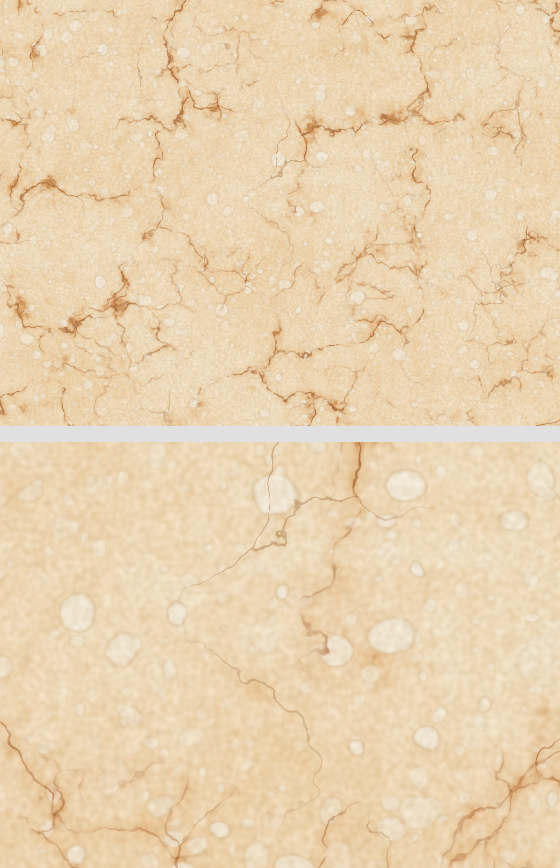
Top, the full canvas; bottom, a detail of the centre.
Give the GLSL for this texture, as a Shadertoy shader.

```glsl
vec2 hash2(vec2 p) {
    vec3 q = fract(p.xyx * vec3(0.1031, 0.1030, 0.0973));
    q += dot(q, q.yzx + 33.33);
    return fract((q.xx + q.yz) * q.zy);
}

float gradientNoise(vec2 p) {
    vec2 i = floor(p), f = fract(p);
    vec2 u = f * f * f * (f * (f * 6.0 - 15.0) + 10.0);
    vec2 e = vec2(0.0, 1.0);
    float a = dot(hash2(i) * 2.0 - 1.0, f);
    float b = dot(hash2(i + e.yx) * 2.0 - 1.0, f - e.yx);
    float c = dot(hash2(i + e.xy) * 2.0 - 1.0, f - e.xy);
    float d = dot(hash2(i + e.yy) * 2.0 - 1.0, f - e.yy);
    return mix(mix(a, b, u.x), mix(c, d, u.x), u.y);
}

float fbm(vec2 p) {
    float sum = 0.0, amp = 0.5;
    for (int i = 0; i < 5; i++) {
        sum += amp * gradientNoise(p);
        p = mat2(1.6, 1.2, -1.2, 1.6) * p + 7.3;
        amp *= 0.5;
    }
    return sum;
}

// Distance to the nearest Voronoi border, in cell units
float borderDistance(vec2 p) {
    vec2 cell = floor(p), f = fract(p), nearest = vec2(0.0), home = vec2(0.0);
    float best = 8.0;
    for (int y = -1; y <= 1; y++)
    for (int x = -1; x <= 1; x++) {
        vec2 o = vec2(x, y);
        vec2 r = o + hash2(cell + o) - f;
        if (dot(r, r) < best) { best = dot(r, r); nearest = r; home = o; }
    }
    float border = 8.0;
    for (int y = -2; y <= 2; y++)
    for (int x = -2; x <= 2; x++) {
        vec2 o = home + vec2(x, y);
        vec2 r = o + hash2(cell + o) - f;
        vec2 gap = r - nearest;
        if (dot(gap, gap) > 0.0001)
            border = min(border, dot(0.5 * (nearest + r), normalize(gap)));
    }
    return border;
}

// x: pale body, y: darker rim of scattered round fossils
vec2 fossils(vec2 p, float density, float blur) {
    vec2 cell = floor(p), result = vec2(0.0);
    for (int y = -1; y <= 1; y++)
    for (int x = -1; x <= 1; x++) {
        vec2 id = cell + vec2(x, y);
        vec2 kind = hash2(id + 51.7);
        vec2 r = p - id - hash2(id + 13.1);
        r.x *= 0.7 + 0.6 * fract(kind.y * 17.0);
        float d = length(r) - mix(0.13, 0.4, kind.y * kind.y);
        float present = step(kind.x, density) * (0.25 + 0.75 * fract(kind.x * 37.0));
        float body = (1.0 - smoothstep(-blur, blur, d)) * present;
        float rim = (1.0 - smoothstep(0.02, 0.05 + blur, abs(d))) * present;
        result = max(result, vec2(body, rim));
    }
    return result;
}

void mainImage(out vec4 fragColor, in vec2 fragCoord) {
    vec2 p = fragCoord / iResolution.y + 2.0;
    float px = 1.0 / iResolution.y;
    vec2 warp = vec2(fbm(p * 5.0), fbm(p * 5.0 + 31.0));
    vec2 jag = vec2(fbm(p * 22.0 + 11.0), fbm(p * 22.0 + 47.0));
    float patchy = fbm(p * 13.0 + 5.0);
    float speckle = fbm(p * 48.0 + 23.0);

    // Cream ground with cloudy mottling
    float tone = 0.66 + 0.9 * fbm(p * 4.0 + 60.0) + 0.9 * fbm(p * 30.0);
    vec3 color = mix(vec3(0.915, 0.785, 0.605), vec3(0.932, 0.87, 0.755),
                     clamp(tone, 0.0, 1.0));

    // Vein networks: broad, clustered and hairline
    float broad = borderDistance((p + 0.2 * warp + 0.045 * jag) * 3.7) / 3.7;
    float small = borderDistance((p + 0.12 * warp + 0.05 * jag) * 10.0 + 5.0) / 10.0;
    float hair = borderDistance((p + 0.2 * warp.yx + 0.04 * jag) * 3.1 + 40.0) / 3.1;
    float broadMask = smoothstep(-0.2, 0.2, gradientNoise(p * 4.0 + 3.0) + 0.5 * patchy);
    float cluster = smoothstep(0.0, 0.28, gradientNoise(p * 3.3 + 19.0) + 0.7 * patchy)
                  * (0.25 + 0.75 * exp(-broad / 0.05));
    float hairMask = smoothstep(0.05, 0.3, gradientNoise(p * 4.0 + 71.0));

    // Rusty stain, broken into specks
    float stain = broadMask * exp(-broad / 0.009) * (0.65 + 1.6 * patchy)
                + cluster * exp(-small / 0.006) * 0.8;
    stain += 0.9 * smoothstep(0.06, 0.3, patchy) * exp(-broad / 0.045) * broadMask;
    stain *= 0.9 + 2.2 * speckle;
    color = mix(color, vec3(0.87, 0.66, 0.43), clamp(stain, 0.0, 0.9));

    // Pale fossils in two sizes
    vec2 wobble = p + 0.012 * warp + 0.012 * jag;
    vec2 large = fossils(wobble * 27.0, 0.4, 0.03 + 16.0 * px);
    vec2 tiny = fossils(wobble * 58.0 + 9.0, 0.45, 0.05 + 35.0 * px);
    color = mix(color, vec3(0.83, 0.72, 0.56), 0.42 * max(large.y, 0.5 * tiny.y));
    color = mix(color, vec3(0.94, 0.905, 0.84), 0.85 * max(large.x, 0.75 * tiny.x));

    // Thin broken brown vein cores
    float broken = smoothstep(-0.2, 0.1, patchy + 0.6 * speckle);
    float core = (1.0 - smoothstep(0.0003, 0.0016 + px, broad)) * broadMask * broken;
    float net = (1.0 - smoothstep(0.0003, 0.0013 + px, small)) * cluster * broken;
    float crack = (1.0 - smoothstep(0.0002, 0.0008 + px, hair)) * hairMask;
    color = mix(color, vec3(0.66, 0.43, 0.25), clamp(0.85 * core + 0.75 * net, 0.0, 0.85));
    color = mix(color, vec3(0.70, 0.52, 0.34), 0.55 * crack);
    float rust = smoothstep(0.12, 0.35, patchy + 0.6 * speckle) * smoothstep(0.4, 0.9, stain);
    color = mix(color, vec3(0.72, 0.49, 0.28), 0.6 * rust);

    // Fine crystalline grain
    float grain = gradientNoise(p * 190.0) + 0.7 * gradientNoise(p * 95.0 + 4.0);
    color += grain * vec3(0.04, 0.065, 0.095);
    fragColor = vec4(clamp(color, 0.0, 1.0), 1.0);
}
```
